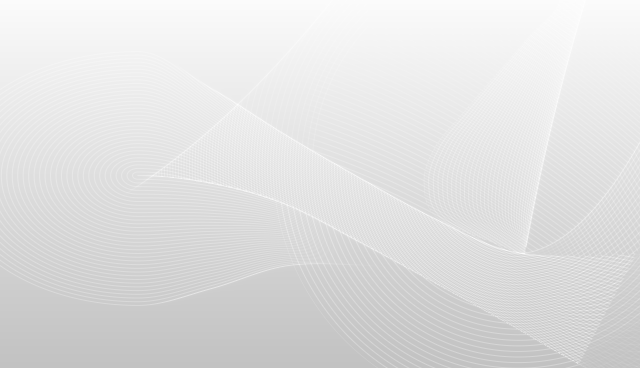
A Shadertoy shader for this background:

```glsl
// Pale grey gradient crossed by twisting ribbons of fine white contour lines.

// Tunable values; lengths are fractions of the canvas height
const vec3 TOP_GREY = vec3(0.985);
const vec3 BOTTOM_GREY = vec3(0.76);
const vec3 LINE_WHITE = vec3(1.0);
const float GRADIENT_BEND = 1.08;
const float LINE_WIDTH = 0.0019;
const float GLOW_WIDTH = 0.005;
const float RIBBON_LINES = 35.0;
const float RIBBON_TWIST = 22.0;
const float RING_DENSITY = 66.0;
const float SLOPE_DENSITY = 66.0;
const float SAIL_LINES = 32.0;
const float FAN_LINES = 34.0;
const vec2 SWIRL_CENTER = vec2(0.375, 0.523);
const vec2 RING_CENTER = vec2(1.409, 0.545);
const float RING_OUTER = 0.666;
const float PINCH_X = 1.42;
const float KNOT_STEP = 0.2;

// Control heights of the ribbon edges, evenly spaced from the swirl centre
const float UPPER_EDGE[8] = float[8](0.86, 0.759, 0.634, 0.518, 0.409, 0.32, 0.302, 0.309);
const float LOWER_EDGE[8] = float[8](0.523, 0.502, 0.445, 0.343, 0.234, 0.123, 0.009, -0.09);
const float SKIRT_EDGE[8] = float[8](0.17, 0.216, 0.277, 0.28, 0.262, 0.25, 0.25, 0.25);
// Left side of the sail, evenly spaced downwards from the top
const float SAIL_LEFT[8] = float[8](1.518, 1.436, 1.35, 1.264, 1.182, 1.152, 1.198, 1.42);

// Catmull-Rom curve through eight evenly spaced heights, level at its start
float spline(float h[8], float s) {
    s = clamp(s, 0.0, 6.999);
    int i = int(s);
    float t = s - float(i);
    float a = h[abs(i - 1)], b = h[i], c = h[i + 1], d = h[min(i + 2, 7)];
    return b + 0.5 * t * (c - a + t * (2.0 * a - 5.0 * b + 4.0 * c - d
             + t * (3.0 * (b - c) + d - a)));
}

// Field gradient per canvas height
float slope(float f) {
    return max(length(vec2(dFdx(f), dFdy(f))) * iResolution.y, 1e-4);
}

// Antialiased line of fixed canvas width at a given distance
float stroke(float dist) {
    float px = 1.0 / iResolution.y;
    float halfWidth = 0.5 * max(LINE_WIDTH, px);
    return clamp((halfWidth + 0.5 * px - dist) / px, 0.0, 1.0) * min(1.0, LINE_WIDTH / px);
}

// Contours at every whole value of a field
float contours(float f) {
    return stroke((0.5 - abs(fract(f) - 0.5)) / slope(f));
}

// Bright rim along the zero of a field
float rim(float f) {
    float dist = abs(f) / slope(f);
    return 0.65 * stroke(dist) + 0.16 * exp(-dist / GLOW_WIDTH);
}

float inside(float f) {
    return smoothstep(-1.0, 1.0, f * iResolution.y);
}

void mainImage(out vec4 fragColor, in vec2 fragCoord) {
    vec2 p = fragCoord / iResolution.y;
    float x = p.x, y = p.y;

    // Edges shared by the sheets
    float s = (x - SWIRL_CENTER.x) / KNOT_STEP;
    float upper = spline(UPPER_EDGE, s);
    float lower = spline(LOWER_EDGE, s);
    float skirt = spline(SKIRT_EDGE, s);
    float u = x - SWIRL_CENTER.x;
    float diagonal = 0.495 + 0.67 * u + 0.54 * u * u;
    float v = max(x - PINCH_X, 0.0);
    float wing = 0.311 + 0.13 * v + 2.57 * v * v;
    float rightOfPinch = inside(x - PINCH_X);
    float meshSide = mix(0.25, 1.0, inside(1.568 + 0.52 * y - x));
    float ribbon = inside(upper - y) * inside(y - lower) * inside(diagonal - y)
                 * inside(x - SWIRL_CENTER.x);
    float light = 0.0;

    // Swirl on the left, flowing into the ribbon and the skirt below it
    bool above = y > lower;
    vec2 radii = vec2(0.52, above ? 0.337 : 0.353);
    float gap = above ? upper - lower : max(lower - skirt, 0.01);
    float swirl = x < SWIRL_CENTER.x ? length((p - SWIRL_CENTER) / radii)
                                     : abs(y - lower) / gap;
    float skirtFade = above ? 1.0 : 1.0 - smoothstep(0.7, 1.0, x);
    float swirlMask = (1.0 - smoothstep(1.0, 1.02, swirl)) * skirtFade;
    float twist = above ? RIBBON_TWIST * max(u, 0.0) * smoothstep(0.0, 0.4, u) : 0.0;
    light += contours(swirl * RIBBON_LINES + twist) * swirlMask * meshSide * mix(0.38, 0.42, ribbon);
    light += 0.4 * rim(y - skirt) * smoothstep(0.38, 0.5, x) * (1.0 - smoothstep(0.8, 1.08, x));

    // Rings crossing the ribbon and hanging beneath it
    float r = length(p - RING_CENTER);
    float below = inside(lower - y) * inside(RING_OUTER - r);
    float rightLimit = mix(1.0, inside(0.53 - r), smoothstep(1.55, 1.62, x));
    float veil = inside(y - upper) * inside(diagonal - y) * inside(r - 0.55) * inside(1.0 - x);
    float ringMask = max(0.8 * ribbon, max(below, 0.5 * veil)) * rightLimit;
    light += contours(r * RING_DENSITY) * ringMask * 0.42;
    light += contours(r * RING_DENSITY + 0.5) * ribbon * meshSide * 0.3;

    // Faint slopes behind the ribbon, fading to the top
    float w = x - 0.85;
    float hill = y + 0.33 * w + 0.3 * w * w;
    float slopeMask = inside(y - max(upper, wing * rightOfPinch)) * inside(diagonal - y)
                    * smoothstep(0.8, 0.9, x) * (1.0 - smoothstep(0.55, 1.0, y));
    light += contours(hill * SLOPE_DENSITY) * slopeMask * 0.36;

    // Sail: lines gather towards its bright right side
    float depth = 1.0 - y;
    float sailLeft = spline(SAIL_LEFT, depth * 10.0);
    float sailRight = 1.591 - 0.3 * depth + 0.088 * depth * depth;
    float across = clamp((x - sailLeft) / max(sailRight - sailLeft, 0.01), 0.0, 1.0);
    float sail = inside(x - sailLeft) * inside(sailRight - x) * inside(y - upper);
    float gathered = pow(1.0 - across, 0.75);
    light += sail * (0.32 * contours(gathered * SAIL_LINES) + 0.14 * pow(across, 5.0));
    light += sail * 0.28 * contours(hill * SLOPE_DENSITY + 0.5);
    light += 0.8 * rim(x - sailRight) * inside(y - 0.33);

    // Fan rising to the right edge, crossed by the rings
    float fan = (y - lower) / max(wing - lower, 0.02);
    float fanMask = smoothstep(PINCH_X - 0.02, PINCH_X + 0.2, x)
                  * inside(wing - y) * inside(y - lower) * meshSide;
    light += contours(fan * FAN_LINES) * fanMask * 0.36;
    light += contours((x + 0.6 * y) * RING_DENSITY) * fanMask * inside(y - upper) * 0.32;
    light += 0.5 * rim(y - wing) * rightOfPinch;

    // Rims of the ribbon
    float pastSwirl = smoothstep(0.42, 0.62, x);
    light += 0.75 * rim(y - upper) * pastSwirl * (1.0 - smoothstep(1.4, 1.6, x));
    light += 0.7 * rim(y - lower) * smoothstep(0.36, 0.45, x) * (1.0 - 0.8 * smoothstep(0.9, 1.3, x));
    light += 0.65 * rim(y - diagonal) * smoothstep(0.32, 0.42, x);

    vec3 grey = mix(BOTTOM_GREY, TOP_GREY, pow(clamp(y, 0.0, 1.0), GRADIENT_BEND));
    fragColor = vec4(mix(grey, LINE_WHITE, clamp(light, 0.0, 0.9)), 1.0);
}
```
